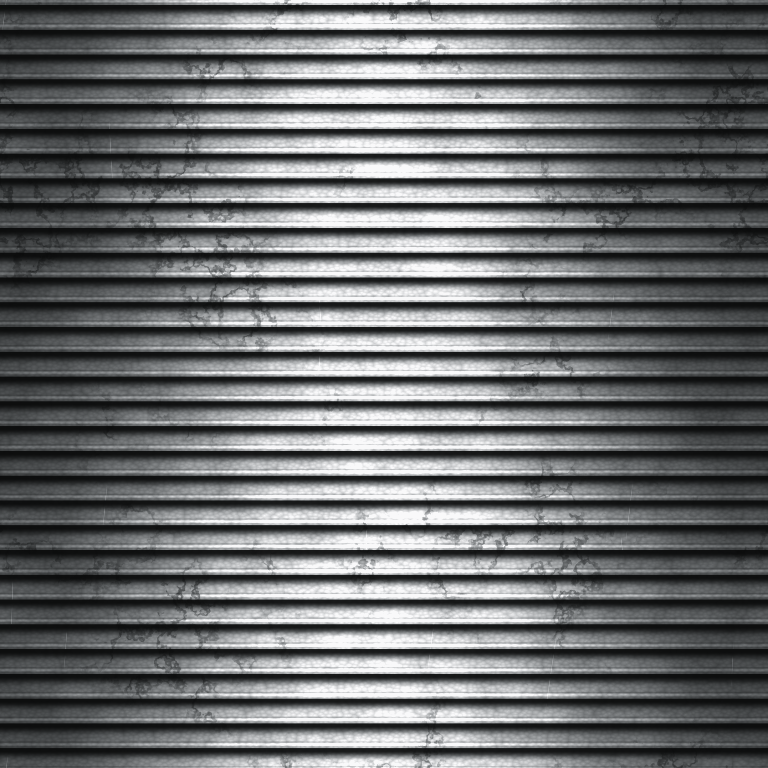
Reproduce this texture procedurally as a WebGL 2 fragment shader.

```glsl
#version 300 es
precision highp float;
// Worn corrugated steel shutter: 31 horizontal slats under a vertical band of light.
// A one-dimensional slat profile is lit across the width, then aged with
// wrapping cellular noise (grime, stain veins, grain) and a few fine scratches.

uniform vec2 u_resolution;
out vec4 fragColor;

const float SLATS = 31.0;          // repeats from top to bottom
const float SLAT_PHASE = 0.22;     // offset of the first gap, in slats
const float LIGHT_EDGE = 0.36;     // light at the left and right borders
const float LIGHT_GAIN = 0.88;     // extra light in the middle
const float LIGHT_CENTER = 0.495;
const float GRIME = 0.45;
const float STAIN = 0.38;
const float GRAIN = 0.26;
const float SCRATCH = 0.13;
const int SCRATCHES = 14;
const vec3 SHADOW = vec3(0.035, 0.038, 0.038);
const vec3 HIGHLIGHT = vec3(0.975, 0.975, 0.98);
const vec3 COOL_TINT = vec3(-0.035, 0.005, 0.025);
const float TAU = 6.2831853;

vec2 hash2(vec2 p) {
    vec3 q = fract(vec3(p.xyx) * vec3(0.1031, 0.1030, 0.0973));
    q += dot(q, q.yzx + 33.33);
    return fract((q.xx + q.yz) * q.zy);
}

// Distance to the nearest scattered point; wraps after "period" cells.
float cellular(vec2 uv, vec2 period, float seed) {
    vec2 p = uv * period;
    vec2 cell = floor(p);
    float nearest = 4.0;
    for (int j = -1; j <= 1; j++) {
        for (int i = -1; i <= 1; i++) {
            vec2 c = cell + vec2(i, j);
            vec2 offset = c + hash2(mod(c, period) + seed) - p;
            nearest = min(nearest, dot(offset, offset));
        }
    }
    return sqrt(nearest);
}

// Layered cellular noise, about 0.45 on average.
float layered(vec2 uv, float period, float seed) {
    float sum = 0.0, weight = 0.5, total = 0.0;
    for (int k = 0; k < 5; k++) {
        sum += weight * cellular(uv, vec2(period), seed);
        total += weight;
        weight *= 0.6;
        period *= 2.0;
        seed += 17.0;
    }
    return sum / total;
}

float bump(float x, float center, float width) {
    float d = (x - center) / width;
    return exp(-d * d);
}

// Brightness down one slat: dark gap, curved face, crease, bright ridge, lip.
float slatProfile(float t, float pixel) {
    float face = mix(0.05, 0.74, smoothstep(0.09, 0.52, t));
    face += 0.07 * smoothstep(0.45, 0.70, t);
    face -= 0.17 * bump(t, 0.735, 0.035);
    face += 0.30 * bump(t, 0.825, 0.050);
    face -= 0.16 * smoothstep(0.87, 0.92, t);
    return mix(face, 0.05, smoothstep(1.0 - max(pixel, 0.03), 1.0, t));
}

// Soft band of light; its width and strength differ a little per slat.
float lightBand(float x, float row) {
    vec2 vary = hash2(vec2(row, 7.0)) - 0.5;
    float glow = 0.5 + 0.5 * cos(TAU * (x - LIGHT_CENTER));
    float ripple = 0.03 * sin(TAU * 3.0 * x + TAU * vary.y);
    return (LIGHT_EDGE + LIGHT_GAIN * pow(glow, 1.2 + 0.4 * vary.x) + ripple)
         * (1.0 + 0.10 * vary.y);
}

// Short, thin, nearly vertical marks scattered over the sheet.
float scratches(vec2 uv, float pixel) {
    float mark = 0.0;
    for (int i = 0; i < SCRATCHES; i++) {
        vec2 center = hash2(vec2(float(i), 41.0));
        vec2 shape = hash2(vec2(float(i), 83.0));
        vec2 d = fract(uv - center + 0.5) - 0.5;
        d.x += d.y * (shape.x - 0.5) * 0.3;
        float extent = mix(0.015, 0.06, shape.y);
        float width = max(0.0008, 0.7 * pixel);
        mark += (1.0 - smoothstep(0.0, width, abs(d.x)))
              * (1.0 - smoothstep(0.5 * extent, extent, abs(d.y)));
    }
    return min(mark, 1.0);
}

void main() {
    vec2 uv = gl_FragCoord.xy / u_resolution;
    float pixel = 1.0 / u_resolution.y;

    // Slats, counted from the top
    float down = (1.0 - uv.y) * SLATS - SLAT_PHASE;
    float row = mod(floor(down), SLATS);
    float tone = slatProfile(fract(down), pixel * SLATS) * lightBand(uv.x, row);

    // Wear: broad grime, ragged veins inside patches, fine grain
    float grime = layered(uv, 12.0, 3.0) - 0.45;
    float patches = smoothstep(0.42, 0.60, layered(uv, 4.0, 151.0));
    float veins = 1.0 - smoothstep(0.01, 0.06, abs(layered(uv, 16.0, 307.0) - 0.47));
    float grain = cellular(uv, vec2(150.0, 230.0), 11.0) - 0.45;
    tone *= 1.0 - GRIME * grime - STAIN * veins * patches - GRAIN * grain;
    tone += SCRATCH * scratches(uv, pixel) * smoothstep(0.05, 0.3, tone);

    // Steel colour, coolest in the midtones
    tone = clamp(tone, 0.0, 1.0);
    fragColor = vec4(mix(SHADOW, HIGHLIGHT, tone) + COOL_TINT * tone * (1.0 - tone), 1.0);
}
```
